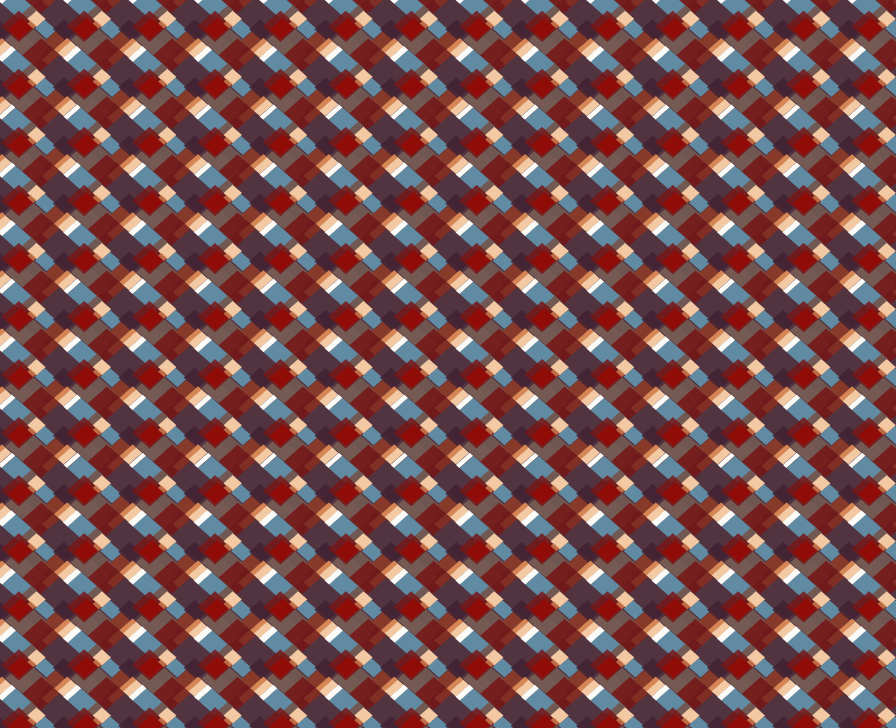
A WebGL 2 fragment shader for this pattern:

```glsl
#version 300 es
precision highp float;
// Diagonal plaid of overlapping translucent diamonds on a plum ground.
// Skewed axes run along the tile diagonals; each patch is a box on those
// axes, folded into its nearest tile and layered from back to front.

uniform vec2 u_resolution;
out vec4 fragColor;

const vec2 REPEATS = vec2(13.7, 12.54);
const vec2 ANCHOR = vec2(0.371, 0.6085);

const vec3 PLUM = vec3(0.32, 0.20, 0.25);
const vec3 DARK_PLUM = vec3(0.25, 0.13, 0.20);
const vec3 TAUPE = vec3(0.46, 0.36, 0.33);
const vec3 BLUE = vec3(0.38, 0.54, 0.64);
const vec3 PEACH = vec3(0.95, 0.79, 0.64);
const vec3 ORANGE = vec3(0.84, 0.52, 0.33);
const vec3 WHITE = vec3(0.98, 0.98, 0.97);
const vec3 RUST = vec3(0.54, 0.23, 0.16);
const vec3 MAROON = vec3(0.46, 0.09, 0.09);
const vec3 RED = vec3(0.58, 0.04, 0.02);

float hash(float n) {
    return fract(sin(n * 127.1) * 43758.5453);
}

// Tile coordinates to diagonal axes: x runs down-right, y runs up-right.
vec2 toDiagonal(vec2 tile) {
    return vec2(tile.x - tile.y, tile.x + tile.y);
}

vec2 toTile(vec2 diagonal) {
    return 0.5 * vec2(diagonal.x + diagonal.y, diagonal.y - diagonal.x);
}

// Smooth coverage of a repeated box given on the diagonal axes.
float patchMask(vec2 tile, vec2 center, vec2 halfSize, float pixel) {
    vec2 local = tile - toTile(center);
    local = toDiagonal(local - floor(local + 0.5));
    vec2 cover = clamp(0.5 + (halfSize - abs(local)) / pixel, 0.0, 1.0);
    return cover.x * cover.y;
}

vec3 layer(vec3 under, vec3 ink, float opacity, vec2 tile,
           vec2 center, vec2 halfSize, float pixel) {
    return mix(under, ink, opacity * patchMask(tile, center, halfSize, pixel));
}

void main() {
    vec2 tile = (gl_FragCoord.xy / u_resolution - ANCHOR) * REPEATS;
    float pixel = length(REPEATS / u_resolution);
    vec3 color = PLUM;

    // Muted bands beside the light diagonal
    color = layer(color, TAUPE, 0.95, tile, vec2(0.20, 0.40), vec2(0.42, 0.18), pixel);
    color = layer(color, TAUPE, 0.85, tile, vec2(1.22, -0.30), vec2(0.34, 0.14), pixel);
    color = layer(color, TAUPE, 0.90, tile, vec2(0.66, 0.02), vec2(0.10, 0.20), pixel);

    // Blue diamonds, large and small
    color = layer(color, BLUE, 1.0, tile, vec2(0.34, 0.0), vec2(0.24, 0.21), pixel);
    color = layer(color, BLUE, 1.0, tile, vec2(1.21, 0.02), vec2(0.18, 0.15), pixel);

    // Reds and dark overlaps
    color = layer(color, RUST, 0.95, tile, vec2(1.55, 0.0), vec2(0.15, 0.20), pixel);
    color = layer(color, MAROON, 0.88, tile, vec2(0.58, 0.51), vec2(0.28, 0.29), pixel);
    color = layer(color, RUST, 0.65, tile, vec2(0.77, 0.62), vec2(0.09, 0.18), pixel);
    color = layer(color, DARK_PLUM, 0.85, tile, vec2(-0.48, 0.30), vec2(0.20, 0.17), pixel);
    color = layer(color, MAROON, 0.85, tile, vec2(-0.25, 0.66), vec2(0.27, 0.27), pixel);
    color = layer(color, RED, 0.90, tile, vec2(-0.19, 0.64), vec2(0.17, 0.20), pixel);

    // Light crossings: the white sliver drifts slightly in width by row
    float row = floor(tile.y + 0.5);
    float sliver = 0.065 + 0.025 * (hash(row + 3.0) - 0.5);
    color = layer(color, PEACH, 1.0, tile, vec2(0.89, 0.06), vec2(0.14, 0.14), pixel);
    color = layer(color, ORANGE, 1.0, tile, vec2(-0.25, 0.0), vec2(0.06, 0.20), pixel);
    color = layer(color, PEACH, 1.0, tile, vec2(-0.11, 0.0), vec2(0.09, 0.20), pixel);
    color = layer(color, WHITE, 1.0, tile, vec2(0.04, 0.0), vec2(sliver, 0.21), pixel);

    // Thin warm glaze where red meets the small crossing
    color = layer(color, ORANGE, 0.75, tile, vec2(-0.08, 0.89), vec2(0.09, 0.05), pixel);

    fragColor = vec4(color, 1.0);
}
```
